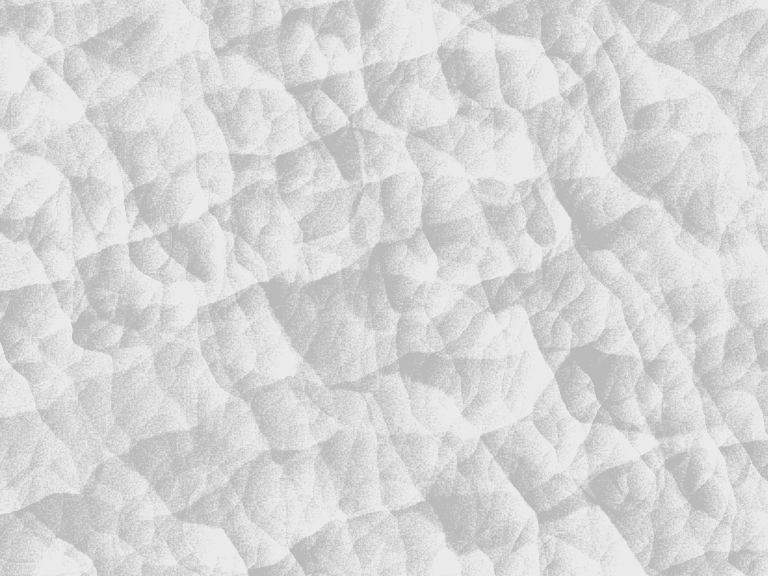
Reproduce this texture procedurally as a WebGL 2 fragment shader.

```glsl
#version 300 es
precision highp float;

uniform vec2 u_resolution;
out vec4 fragColor;

vec2 hash2(vec2 p) {
  vec3 q = fract(p.xyx * vec3(0.1031, 0.1030, 0.0973));
  q += dot(q, q.yzx + 33.33);
  return fract((q.xx + q.yz) * q.zy);
}

float corner(vec2 cell, vec2 offset) {
  float a = 6.2832 * hash2(cell).x;
  return dot(vec2(cos(a), sin(a)), offset);
}

float gradientNoise(vec2 p) {
  vec2 i = floor(p), f = p - i;
  vec2 u = f * f * f * (f * (f * 6.0 - 15.0) + 10.0);
  vec2 e = vec2(1.0, 0.0);
  return mix(mix(corner(i, f), corner(i + e, f - e), u.x),
             mix(corner(i + e.yx, f - e.yx), corner(i + 1.0, f - 1.0), u.x), u.y);
}

// Shade of one layer of hollows: a ramp in each cell with a sharp step at the ridges.
float facets(vec2 p, float angle, vec2 density, float seed) {
  float c = cos(angle), s = sin(angle);
  vec2 q = vec2(c * p.x + s * p.y, c * p.y - s * p.x) * density + seed;
  vec2 base = floor(q);
  float total = 0.0, weights = 1e-30;
  for (int y = -1; y <= 1; y++) {
    for (int x = -1; x <= 1; x++) {
      vec2 cell = base + vec2(x, y);
      vec2 offset = q - cell - hash2(cell);
      float weight = exp(-75.0 * dot(offset, offset));
      vec2 chance = hash2(cell + 71.0);
      float depth = 0.3 + 1.4 * chance.y;
      total += weight * (depth * dot(offset, vec2(0.9, 0.4)) + 0.4 * (chance.x - 0.5));
      weights += weight;
    }
  }
  return total / weights;
}

// Thin wrinkle, lit on one side and shaded on the other.
float wrinkle(vec2 p) {
  float n = gradientNoise(p);
  return clamp(n * 50.0, -1.0, 1.0) * exp(-abs(n) * 16.0);
}

void main() {
  vec2 p = gl_FragCoord.xy / u_resolution.y;

  // Bend the fold lines and roughen their edges
  vec2 bent = p + 0.035 * vec2(gradientNoise(p * 5.0 + 11.0), gradientNoise(p * 5.0 + 47.0));
  bent += 0.009 * vec2(gradientNoise(p * 19.0 + 23.0), gradientNoise(p * 19.0 + 89.0));
  bent += 0.002 * vec2(gradientNoise(p * 60.0 + 13.0), gradientNoise(p * 60.0 + 67.0));

  // Steep diagonal folds, flatter cross folds, then small crumples
  float slope = 0.44 * facets(bent, 0.46, vec2(8.0, 3.8), 20.0);
  slope += 0.38 * facets(bent, 4.90, vec2(9.5, 5.0), 55.0);
  slope += 0.36 * facets(bent, 0.15, vec2(16.0, 9.0), 90.0);
  slope += 0.24 * facets(bent, 5.50, vec2(30.0, 17.0), 130.0);

  // Fine wrinkles come and go over the sheet
  float presence = smoothstep(-0.1, 0.3, gradientNoise(p * 4.0 + 61.0));
  slope += 0.26 * presence * wrinkle(bent * vec2(8.0, 6.0) + 31.0);
  slope += 0.14 * wrinkle(bent * vec2(11.0, 15.0) + 77.0);

  // Calm and strongly crumpled regions
  slope *= 1.05 + 0.8 * gradientNoise(p * 2.6 + 5.0);

  // Stippled grain, strongest in the half tones
  float grain = gradientNoise(p * 310.0) + 0.5 * gradientNoise(p * 170.0 + 9.0);
  float light = smoothstep(-0.68, 0.52, slope + 0.50 * grain);
  fragColor = vec4(vec3(mix(0.73, 0.922, light)), 1.0);
}
```
